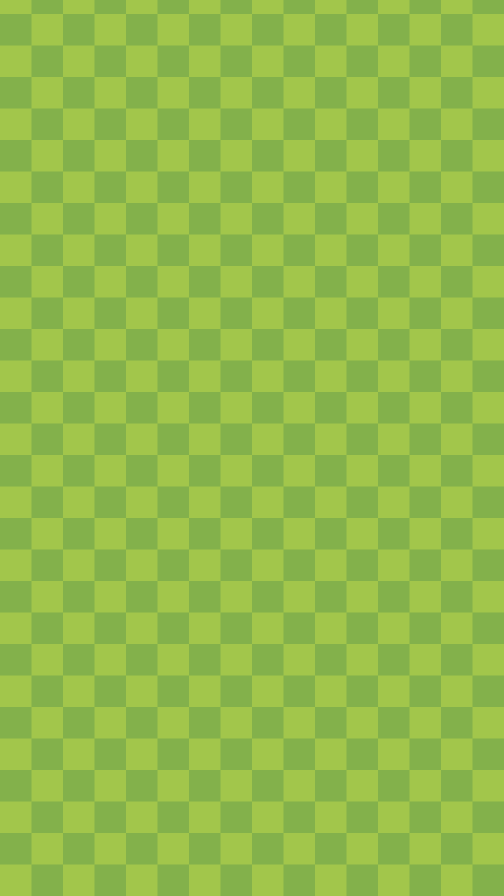
Reproduce this pattern procedurally as a WebGL 2 fragment shader.

```glsl
#version 300 es
precision highp float;
// Two-tone green checkerboard of square cells, anchored at the lower left.
// Each axis gives a smoothed square wave of +1 and -1; their product
// selects the light or the dark green.

uniform vec2 u_resolution;
out vec4 fragColor;

const float CELLS_ACROSS = 16.0;   // cells over the canvas width
const float EDGE_PIXELS = 1.0;     // width of the smoothed edge
const vec3 LIGHT_GREEN = vec3(0.635, 0.775, 0.294);
const vec3 DARK_GREEN = vec3(0.513, 0.693, 0.294);

// +1 in even cells, -1 in odd cells, with a linear ramp across each edge.
vec2 squareWave(vec2 p, float edgeWidth) {
    vec2 signedDist = abs(mod(p - 0.5, 2.0) - 1.0) - 0.5;
    return clamp(2.0 * signedDist / edgeWidth, -1.0, 1.0);
}

void main() {
    // Cell coordinates, scaled by the width so that cells stay square
    float cellsPerPixel = CELLS_ACROSS / u_resolution.x;
    vec2 cellPos = gl_FragCoord.xy * cellsPerPixel;

    // Checker blend: 1 where both parities agree, 0 where they differ
    vec2 wave = squareWave(cellPos, EDGE_PIXELS * cellsPerPixel);
    float lightAmount = 0.5 + 0.5 * wave.x * wave.y;

    fragColor = vec4(mix(DARK_GREEN, LIGHT_GREEN, lightAmount), 1.0);
}
```
